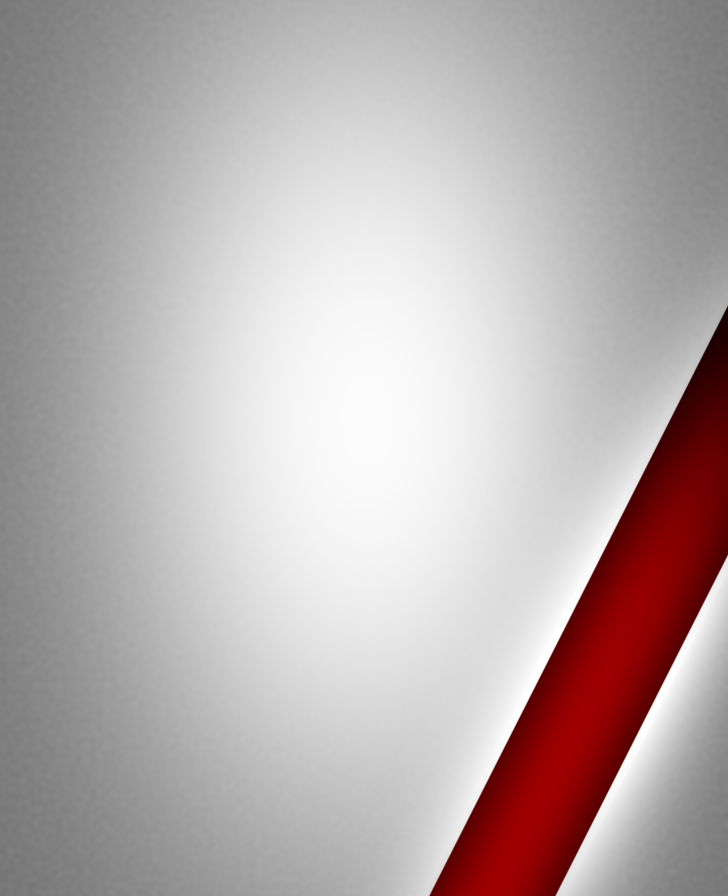
This background is drawn by a Shadertoy shader. Its source:

```glsl
// Soft oval studio light on grey paper, crossed by a glowing diagonal red band.
#define ASPECT 0.8125
#define LIGHT_CENTER vec2(0.410, 0.531)
#define LIGHT_RADIUS vec2(0.319, 0.542)
#define GREY_LOW 0.44
#define GREY_HIGH 0.985
#define BAND_BASE vec2(0.5495, 0.0)
#define BAND_DIR vec2(0.4514, 0.8923)
#define BAND_HALF 0.0628
#define GLOW_WIDTH 0.05
#define BAND_RED vec3(0.62, 0.0, 0.0)
#define GRAIN_SCALE 130.0
#define GRAIN_AMOUNT 0.06

vec2 hashGradient(vec2 cell) {
    vec3 h = fract(cell.xyx * vec3(0.1031, 0.1030, 0.0973));
    h += dot(h, h.yzx + 33.33);
    return fract((h.xx + h.yz) * h.zy) * 2.0 - 1.0;
}

float gradientNoise(vec2 p) {
    vec2 i = floor(p), f = fract(p);
    vec2 u = f * f * (3.0 - 2.0 * f);
    vec2 e = vec2(0.0, 1.0);
    float a = dot(hashGradient(i), f);
    float b = dot(hashGradient(i + e.yx), f - e.yx);
    float c = dot(hashGradient(i + e.xy), f - e.xy);
    float d = dot(hashGradient(i + e.yy), f - e.yy);
    return mix(mix(a, b, u.x), mix(c, d, u.x), u.y);
}

void mainImage(out vec4 fragColor, in vec2 fragCoord) {
    vec2 p = fragCoord / iResolution.xy * vec2(ASPECT, 1.0);

    // Oval light with fine paper grain that fades in the bright middle
    float r = length((p - LIGHT_CENTER) / LIGHT_RADIUS);
    float grey = mix(GREY_LOW, GREY_HIGH, exp(-pow(r, 2.3)));
    grey += GRAIN_AMOUNT * (1.0 - grey) * gradientNoise(p * GRAIN_SCALE);

    // Band coordinates: across (positive to the right) and along (upward)
    vec2 q = p - BAND_BASE;
    float across = dot(q, vec2(BAND_DIR.y, -BAND_DIR.x));
    float along = dot(q, BAND_DIR);
    float edge = abs(across) - BAND_HALF;

    // White halo and thin bright rim, strongest along the lower middle
    float outside = max(edge, 0.0);
    float reach = (along - 0.27) / 0.4;
    float halo = exp(-pow(outside / GLOW_WIDTH, 1.4));
    float rim = 0.4 * exp(-outside / 0.004);
    float glow = min(halo + rim, 1.0) * exp(-reach * reach);
    vec3 color = vec3(mix(grey, 1.0, glow));

    // Red band, darkening toward its sides and its upper end
    float side = across / 0.08;
    float rise = (along - 0.1) / 0.55;
    float shade = exp(-side * side - rise * rise * rise * rise);
    float pixel = 1.0 / iResolution.y;
    color = mix(color, BAND_RED * shade, smoothstep(pixel, -pixel, edge));

    fragColor = vec4(color, 1.0);
}
```
